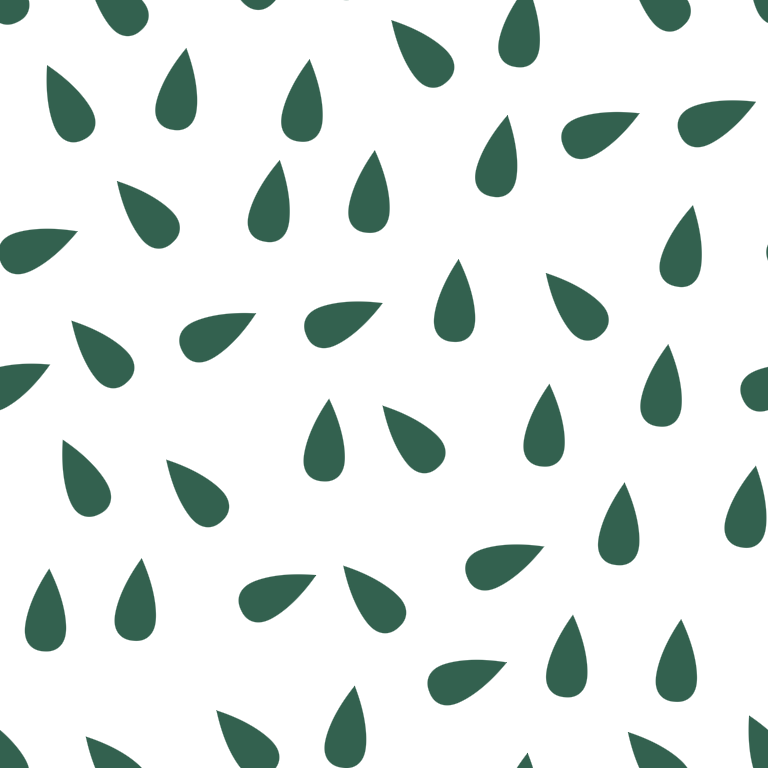
This pattern is drawn by a Shadertoy shader. Its source:

```glsl
// Scattered dark green teardrops on white, leaning in three main directions.
// Drops sit on a jittered lattice that wraps around the unit square, so the
// tile repeats without a seam; each outline is a smooth implicit curve.

const int DROP_COUNT = 40;
const int LATTICE_STEP = 6;
const vec2 JITTER = vec2(0.052, 0.064);

const float HALF_WIDTH = 0.0268;
const float TIP_LENGTH = 0.079;
const float BULB_LENGTH = 0.029;
const float REACH = 0.075;

const vec3 PAPER = vec3(1.0);
const vec3 GREEN = vec3(0.20, 0.38, 0.31);

// Integer hash giving two values in 0..1
vec2 hash2(uint n) {
    n = n * 747796405u + 2891336453u;
    n = ((n >> ((n >> 28u) + 4u)) ^ n) * 277803737u;
    n ^= n >> 22u;
    return vec2(n & 65535u, n >> 16u) / 65535.0;
}

// Negative inside a drop whose tip points up; origin at its widest place
float dropField(vec2 p) {
    float x = abs(p.x) / HALF_WIDTH;
    if (p.y > 0.0) return x + pow(p.y / TIP_LENGTH, 1.7) - 1.0;
    float y = -p.y / BULB_LENGTH;
    return pow(pow(x, 2.3) + pow(y, 2.3), 1.0 / 2.3) - 1.0;
}

// Field divided by its slope, close to true distance near the outline
float dropDistance(vec2 p) {
    vec2 e = vec2(0.0005, 0.0);
    vec2 slope = vec2(dropField(p + e.xy) - dropField(p - e.xy),
                      dropField(p + e.yx) - dropField(p - e.yx)) / (2.0 * e.x);
    return dropField(p) / max(length(slope), 1.0);
}

// Lean of the tip, clockwise from upright, in degrees
float leanAngle(vec2 h) {
    if (h.x < 0.4) return mix(3.0, 12.0, h.y);
    if (h.x < 0.7) return mix(63.0, 71.0, h.y);
    return h.y < 0.75 ? -42.0 : -26.0;
}

// Axes of the drop: x across, y along towards the tip
vec2 toDropSpace(vec2 p, float angle) {
    float s = sin(angle), c = cos(angle);
    return vec2(c * p.x - s * p.y, s * p.x + c * p.y);
}

// Distance to the nearest drop on the wrapped unit square
float scatterDistance(vec2 uv) {
    float nearest = 1.0;
    for (int i = 0; i < DROP_COUNT; i++) {
        uint seed = uint(i) * 2u + 17u;
        vec2 lattice = vec2(i * LATTICE_STEP, i) / float(DROP_COUNT);
        vec2 center = lattice + (hash2(seed) - 0.5) * JITTER;
        vec2 p = fract(uv - center + 0.5) - 0.5;
        if (dot(p, p) > REACH * REACH) continue;
        vec2 q = toDropSpace(p, radians(leanAngle(hash2(seed + 1u))));
        q.y += 0.5 * (TIP_LENGTH - BULB_LENGTH);
        nearest = min(nearest, dropDistance(q));
    }
    return nearest;
}

void mainImage(out vec4 fragColor, in vec2 fragCoord) {
    vec2 uv = fragCoord / iResolution.xy;
    float pixel = 1.0 / min(iResolution.x, iResolution.y);
    float cover = clamp(0.5 - scatterDistance(uv) / (1.2 * pixel), 0.0, 1.0);
    fragColor = vec4(mix(PAPER, GREEN, cover), 1.0);
}
```
